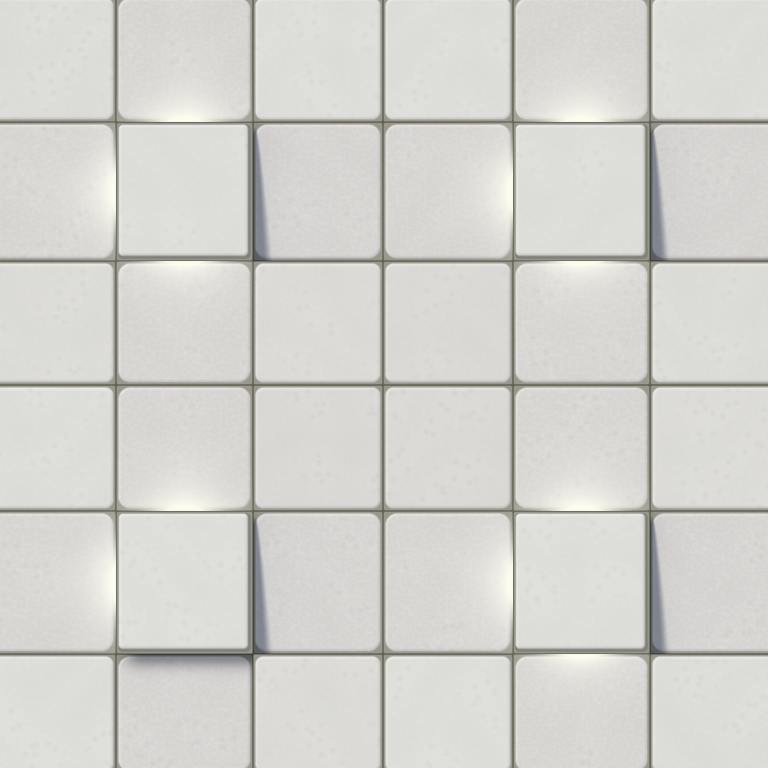
Reproduce this pattern procedurally as a WebGL 2 fragment shader.

```glsl
#version 300 es
precision highp float;
// Pale stone wall tiles: a 3 x 3 group repeats, with one raised block in each group.
// Uneven grid edges come from a formula; rounded boxes give tiles, grout and bevels,
// and falloffs around each block give its lights and shadows. Cellular noise adds wear.
uniform vec2 u_resolution;
out vec4 fragColor;

vec2 hash2(vec2 p) {
  return fract(sin(vec2(dot(p, vec2(127.1, 311.7)), dot(p, vec2(269.5, 183.3)))) * 43758.5);
}

// Distance to the nearest scattered point
float cellular(vec2 p) {
  vec2 base = floor(p);
  float nearest = 2.0;
  for (int y = -1; y <= 1; y++)
    for (int x = -1; x <= 1; x++) {
      vec2 cell = base + vec2(x, y);
      nearest = min(nearest, length(cell + hash2(cell) - p));
    }
  return nearest;
}

float roundBox(vec2 p, vec2 halfSize, float radius) {
  vec2 d = abs(p) - halfSize + radius;
  return length(max(d, 0.0)) + min(max(d.x, d.y), 0.0) - radius;
}

// Lower edge of column or row i; every third cell is a raised one
float edgeAt(float i, vec3 first, vec3 period) {
  float group = floor(i / 3.0);
  int slot = int(i - 3.0 * group + 0.5);
  return first[slot] + group * period[slot];
}

vec2 gridEdge(vec2 i) {
  return vec2(edgeAt(i.x, vec3(0.151, 0.3294, 0.4987), vec3(0.517)),
              edgeAt(i.y, vec3(0.1484, 0.3346, 0.4987), vec3(0.5117, 0.5064, 0.507)));
}

void main() {
  vec2 p = gl_FragCoord.xy / u_resolution;
  float px = 1.0 / min(u_resolution.x, u_resolution.y);

  // Find the cell, and the raised block it belongs to
  vec2 cell = vec2(-2.0);
  for (float i = -1.0; i < 7.0; i++) cell += step(gridEdge(vec2(i)), p);
  vec2 group = floor((cell + 1.0) / 3.0);
  vec2 side = cell - 3.0 * group;
  vec2 low = gridEdge(cell), high = gridEdge(cell + 1.0);
  vec2 halfSize = (high - low) * 0.5, local = p - (low + high) * 0.5;
  vec2 blockLow = gridEdge(3.0 * group), blockHigh = gridEdge(3.0 * group + 1.0);
  vec2 blockHalf = (blockHigh - blockLow) * 0.5;
  vec2 fromBlock = p - (blockLow + blockHigh) * 0.5;
  bool raised = side == vec2(0.0);
  bool beside = !raised && side.x * side.y == 0.0;

  // Stone tint and wear
  vec2 tileHash = hash2(cell + 7.0);
  vec3 lilac = vec3(0.845, 0.834, 0.826), chalk = vec3(0.87, 0.872, 0.856);
  vec3 stone = mix(lilac, chalk, raised ? 1.0 : beside ? 0.1 : 0.35 + 0.65 * tileHash.x);
  float cloud = sin(p.x * 31.0 + 2.0 * sin(p.y * 23.0) + 6.0 * tileHash.x)
              * sin(p.y * 37.0 + 2.0 * sin(p.x * 29.0) + 6.0 * tileHash.y);
  float grain = cellular(p * vec2(170.0, 210.0)) - 0.5;
  float blotch = smoothstep(0.35, 0.05, cellular(p * 55.0 + 3.0 * tileHash));
  stone += 0.007 * cloud + (beside ? 0.028 : 0.012) * grain;
  stone -= 0.022 * blotch * smoothstep(-0.1, 0.7, cloud);

  // Grout with a darker core
  float rim = roundBox(local, halfSize, 0.003);
  vec3 color = mix(vec3(0.60, 0.595, 0.55), vec3(0.39, 0.38, 0.34), smoothstep(-0.002, 0.0, rim));

  // Tile body, then the face; raised blocks show their lower and right flanks
  float radius = raised ? 0.006 : beside ? 0.016 : 0.011;
  float body = roundBox(local, halfSize - 0.0028, radius);
  if (raised) color = mix(color, vec3(0.50, 0.51, 0.48), smoothstep(px, -px, body));
  vec2 faceLocal = raised ? local - vec2(-0.0015, 0.0017) : local;
  vec2 faceHalf = halfSize - (raised ? 0.0048 : 0.0028);
  float face = roundBox(faceLocal, faceHalf, radius);
  vec2 outward = sign(faceLocal) * max(abs(faceLocal) - faceHalf + radius, 0.0);
  float lit = dot(outward / max(length(outward), 0.0001), vec2(-0.6, 0.8));
  float bevel = smoothstep(-0.0055, -0.0005, face);
  stone += bevel * (lit > 0.0 ? 0.07 : 0.11) * lit;
  stone -= 0.10 * smoothstep(-0.002, 0.0, face);
  color = mix(color, stone, smoothstep(px, -px, face));

  if (!raised) {
    vec2 away = abs(fromBlock) - blockHalf;
    vec2 along = fromBlock / blockHalf;
    bool darkBelow = group == vec2(0.0) && side.y < 0.0;

    // Lights above, below and to the left
    float reach = side.x == 0.0 ? away.y : away.x;
    float across = side.x == 0.0 ? along.x : along.y;
    bool glowing = beside && side.x < 0.5 && !darkBelow;
    float size = side.y < 0.0 ? 0.017 : 0.025;
    float glow = 0.95 * exp(-reach / size - 3.2 * across * across)
               + 0.22 * exp(-reach / 0.06 - 1.2 * across * across);
    if (glowing) color = mix(color, vec3(1.0, 1.0, 0.95), min(glow, 0.95));

    // Wedge shadow to the right, widening downward
    float fall = clamp(0.5 - 0.5 * along.y, 0.0, 1.0);
    float width = 0.003 + 0.021 * pow(fall, 0.75);
    float shade = smoothstep(1.15 * width, 0.55 * width, away.x) * smoothstep(0.02, 0.1, fall);
    shade = 0.85 * shade + 0.12 * exp(-away.x / 0.025);
    if (side == vec2(1.0, 0.0)) color *= mix(vec3(1.0), vec3(0.56, 0.59, 0.65), shade);

    // Soft shadow below the unlit block
    float under = exp(-pow(away.y / 0.016, 2.0)) * smoothstep(-1.05, -0.6, along.x);
    if (side.x == 0.0 && darkBelow) color *= mix(vec3(1.0), vec3(0.55, 0.57, 0.60), under);
  }
  fragColor = vec4(clamp(color, 0.0, 1.0), 1.0);
}
```
